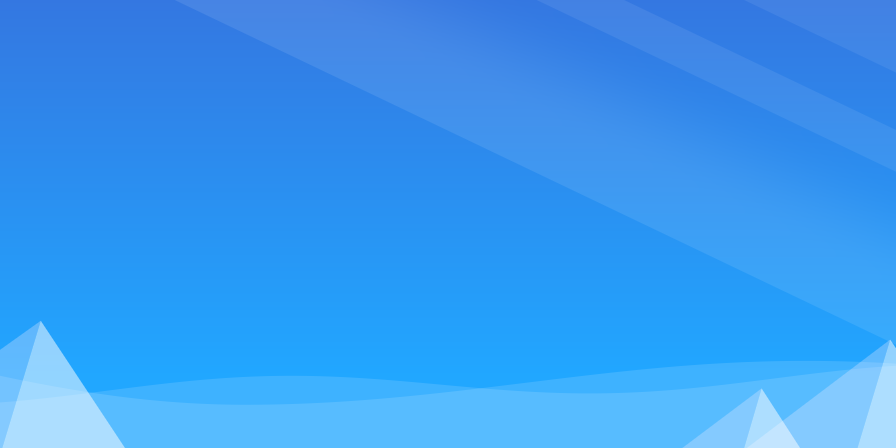
A WebGL 1 fragment shader for this background:

```glsl
precision highp float;
// Blue sky with slanted light beams, translucent waves and pale faceted peaks.
uniform vec2 u_resolution;

const vec3 SKY_TOP = vec3(0.204, 0.467, 0.882);
const vec3 SKY_LOW = vec3(0.130, 0.653, 1.000);
const vec3 SHADE = vec3(0.91, 0.91, 1.0);
const vec3 WHITE = vec3(1.0);
const float BEAM_SLOPE = 0.478;

// Antialiased step: 0 below zero, 1 above, for a distance in canvas heights.
float edge(float d) {
  return clamp(d * u_resolution.y + 0.5, 0.0, 1.0);
}

// Signed distance to the right of the line from (baseX, 0) to the apex.
float rightOf(vec2 p, float baseX, vec2 apex) {
  float run = (apex.x - baseX) / apex.y;
  return (p.x - baseX - run * p.y) / sqrt(1.0 + run * run);
}

// Strip of light between two positions along the top edge.
float beam(float s, float start, float end) {
  float k = BEAM_SLOPE / sqrt(1.0 + BEAM_SLOPE * BEAM_SLOPE);
  return edge((s - start) * k) * edge((end - s) * k);
}

// Two-sided peak; base holds the left, ridge and right feet.
vec3 peak(vec3 color, vec2 p, vec2 apex, vec3 base) {
  float left = edge(rightOf(p, base.x, apex));
  float ridge = edge(rightOf(p, base.y, apex));
  float right = edge(-rightOf(p, base.z, apex));
  float below = edge(apex.y - p.y);
  color = mix(color, SHADE, 0.31 * left * (1.0 - ridge) * below);
  return mix(color, WHITE, 0.51 * ridge * right * below);
}

float broadWave(float x) {
  float lift = max(0.547 - x, 0.0);
  return 0.1455 - 0.049 * cos(2.51 * (x - 0.547)) + 0.085 * lift * lift;
}

float shortWave(float x) {
  return 0.1238 + 0.018 * x + 0.026 * cos(4.23 * (x - 0.612));
}

void main() {
  vec2 p = gl_FragCoord.xy / u_resolution.y;

  // Sky
  vec3 color = mix(SKY_LOW, SKY_TOP, smoothstep(0.0, 1.0, 0.0) + clamp((p.y - 0.167) / 0.833, 0.0, 1.0));

  // Beams, the widest fading towards its upper side
  float s = p.x - (1.0 - p.y) / BEAM_SLOPE;
  float fade = 1.0 - smoothstep(0.65, 1.2, s);
  float light = 0.095 * fade * beam(s, 0.39, 1.198);
  light += 0.075 * beam(s, 1.198, 1.393);
  light += 0.07 * beam(s, 1.661, 4.0);
  color = mix(color, WHITE, light);

  // Waves
  color = mix(color, WHITE, 0.13 * edge(broadWave(p.x) - p.y));
  color = mix(color, WHITE, 0.13 * edge(shortWave(p.x) - p.y));

  // Peaks
  color = peak(color, p, vec2(0.091, 0.284), vec3(-0.307, 0.005, 0.279));
  color = peak(color, p, vec2(1.987, 0.242), vec3(1.667, 1.914, 2.148));
  color = peak(color, p, vec2(1.700, 0.133), vec3(1.523, 1.661, 1.786));

  gl_FragColor = vec4(color, 1.0);
}
```
